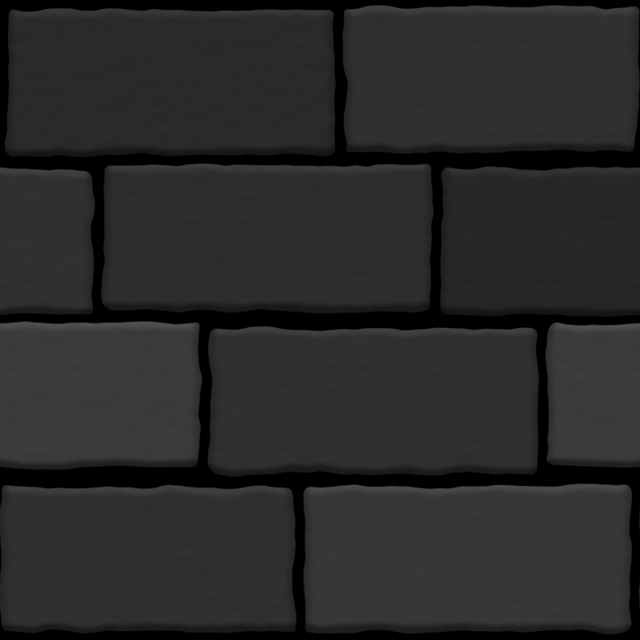
Reproduce this texture procedurally as a WebGL 1 fragment shader.

```glsl
precision highp float;
// Dark worn stone bricks in four staggered rows over black joints.
uniform vec2 u_resolution;

#define ROWS 4.0
#define WIDE_BRICK 0.528
#define SIDE_GAP 0.0080
#define HALF_HEIGHT 0.1135
#define CORNER 0.010
#define WOBBLE 0.0085
#define CHIPPING 0.0030
#define BEVEL 0.016
#define TOP_LIGHT 0.34
#define BOTTOM_SHADE 0.45
#define SIDE_SHADE 0.20
#define GRAIN 0.018

float hash(vec2 p) {
  return fract(sin(dot(p, vec2(127.1, 311.7))) * 43758.5453);
}

// Value noise that repeats after one canvas of the given cell count.
float tileNoise(vec2 p, vec2 cells) {
  vec2 s = p * cells;
  vec2 i = floor(s);
  vec2 f = fract(s);
  f = f * f * (3.0 - 2.0 * f);
  vec2 a = mod(i, cells);
  vec2 b = mod(i + 1.0, cells);
  return mix(mix(hash(a), hash(vec2(b.x, a.y)), f.x),
             mix(hash(vec2(a.x, b.y)), hash(b), f.x), f.y);
}

// Two independent noise channels centred on zero.
vec2 wobble(vec2 p, vec2 cells) {
  return vec2(tileNoise(p, cells), tileNoise(p + 0.5, cells)) - 0.5;
}

float roundedBox(vec2 p, vec2 halfSize, float radius) {
  vec2 q = abs(p) - halfSize + radius;
  return length(max(q, 0.0)) + min(max(q.x, q.y), 0.0) - radius;
}

// Value belonging to one row, rows counted from the top.
float forRow(vec4 values, float row) {
  return dot(values, vec4(equal(vec4(row), vec4(0.0, 1.0, 2.0, 3.0))));
}

// Fine embossed relief of the stone face.
float relief(vec2 p) {
  vec2 lift = vec2(0.001, 0.004);
  float coarse = tileNoise(p + lift, vec2(44.0, 72.0)) - tileNoise(p, vec2(44.0, 72.0));
  float fine = tileNoise(p + lift, vec2(90.0, 130.0)) - tileNoise(p, vec2(90.0, 130.0));
  return coarse + 0.4 * fine;
}

void main() {
  vec2 p = gl_FragCoord.xy / u_resolution;
  p.y = 1.0 - p.y;
  float pixel = 1.0 / min(u_resolution.x, u_resolution.y);

  // Each row holds one wide and one narrow brick, shifted along the row.
  float row = min(floor(p.y * ROWS), ROWS - 1.0);
  float u = p.x - forRow(vec4(0.003, 0.153, 0.320, 0.466), row);
  float wideTone = forRow(vec4(0.164, 0.176, 0.186, 0.214), row);
  float leftTone = forRow(vec4(0.186, 0.188, 0.230, 0.186), row);
  float rightTone = forRow(vec4(0.186, 0.150, 0.230, 0.186), row);
  float wideDrop = forRow(vec4(0.0046, -0.0026, 0.0013, -0.0010), row);
  float narrowDrop = forRow(vec4(0.0, 0.0020, -0.0070, -0.0013), row);

  // Brick under this point: its span, tone and vertical offset.
  bool isWide = u >= 0.0 && u < WIDE_BRICK;
  float first = u < 0.0 ? WIDE_BRICK - 1.0 : (isWide ? 0.0 : WIDE_BRICK);
  float span = isWide ? WIDE_BRICK : 1.0 - WIDE_BRICK;
  float tone = isWide ? wideTone : (u < 0.0 ? leftTone : rightTone);
  float drop = isWide ? wideDrop : narrowDrop;

  // Worn outline.
  vec2 halfSize = vec2(0.5 * span - SIDE_GAP, HALF_HEIGHT);
  vec2 local = vec2(u - first - 0.5 * span, p.y - (row + 0.5) / ROWS - drop);
  local += WOBBLE * wobble(p, vec2(22.0)) + CHIPPING * wobble(p, vec2(54.0));
  vec2 corner = step(0.0, local);
  float wear = hash(corner + vec2(row * 3.0, isWide ? 7.0 : 2.0));
  float dist = roundedBox(local, halfSize, CORNER * (0.5 + wear));
  float brick = 1.0 - smoothstep(-pixel, pixel, dist);

  // Bevels: lit top, shaded bottom and sides.
  float topRim = 1.0 - smoothstep(0.002, BEVEL, local.y + halfSize.y);
  float bottomRim = 1.0 - smoothstep(0.004, BEVEL, halfSize.y - local.y);
  float sideRim = 1.0 - smoothstep(0.0, BEVEL, halfSize.x - abs(local.x));
  float shade = 1.0 + TOP_LIGHT * topRim * (1.0 - 0.6 * sideRim);
  shade *= (1.0 - BOTTOM_SHADE * bottomRim) * (1.0 - SIDE_SHADE * sideRim);

  float stone = tone * shade + GRAIN * relief(p);
  gl_FragColor = vec4(vec3(stone * brick), 1.0);
}
```
